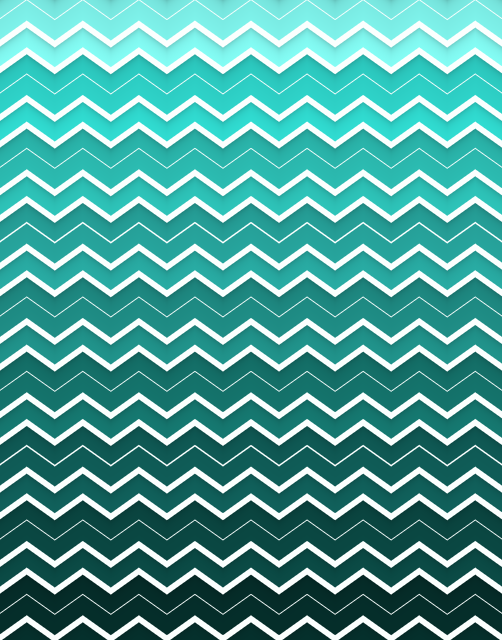
Write a Shadertoy shader that draws this pattern.

```glsl
// White chevron stripes, two bold and one hairline per row, over teal bands that darken downward.

// Lengths are fractions of the canvas height
const float ZIG_PERIOD   = 0.0876;   // peak to peak
const float ZIG_HEIGHT   = 0.0312;   // peak to trough
const float ROW_PITCH    = 0.11615;  // one band with its three stripes
const float FIRST_EDGE   = 0.0793;   // peak of the first band edge below the top
const float HAIR_OFFSET  = 0.0363;   // hairline below the band edge
const float BOLD_OFFSET  = 0.0745;   // middle bold stripe below the band edge
const float BOLD_WIDTH   = 0.0111;   // measured vertically
const float HAIR_WIDTH   = 0.0017;
const float HEAVY_HAIR   = 0.0028;   // every third hairline
const float SHADOW_REACH = 0.006;
const float SHADOW_DEPTH = 0.16;
const float BAND_SHADE   = 0.12;     // brightness change from band top to bottom
const vec3  STRIPE_COLOR = vec3(0.985, 1.0, 0.997);

const int BAND_COUNT = 9;
const vec3 BANDS[BAND_COUNT] = vec3[BAND_COUNT](
    vec3(0.49, 0.94, 0.91),
    vec3(0.18, 0.82, 0.78),
    vec3(0.17, 0.73, 0.69),
    vec3(0.15, 0.64, 0.61),
    vec3(0.12, 0.55, 0.52),
    vec3(0.08, 0.45, 0.42),
    vec3(0.06, 0.36, 0.34),
    vec3(0.04, 0.28, 0.26),
    vec3(0.02, 0.18, 0.165));

// Triangle wave: 0 at a peak, 1 at a trough
float zigzag(float x) {
    return 2.0 * abs(fract(x / ZIG_PERIOD + 0.5) - 0.5);
}

// Smoothed coverage of a stripe, kept faint when thinner than a pixel
float stripe(float dist, float width, float blur) {
    float cover = clamp(0.5 + (0.5 * width - abs(dist)) / blur, 0.0, 1.0);
    return min(cover, width / blur);
}

// Soft darkening just below a bold stripe
float shadow(float dist) {
    float below = dist - 0.5 * BOLD_WIDTH;
    return step(0.0, dist) * exp(-max(below, 0.0) / SHADOW_REACH);
}

void mainImage(out vec4 fragColor, in vec2 fragCoord) {
    float x = (fragCoord.x - 0.5 * iResolution.x) / iResolution.y;
    float down = 1.0 - fragCoord.y / iResolution.y;

    // Straighten the chevrons, then split into rows
    float level = down - ZIG_HEIGHT * zigzag(x);
    float row = (level - FIRST_EDGE) / ROW_PITCH + 1.0;
    float band = floor(row);
    float along = fract(row);
    float depth = along * ROW_PITCH;

    // Vertical extent of one pixel across the slanted edges
    float slope = 2.0 * ZIG_HEIGHT / ZIG_PERIOD;
    float blur = sqrt(1.0 + slope * slope) / iResolution.y;

    // Band colour with a gentle gradient and shadows
    vec3 color = BANDS[clamp(int(band), 0, BAND_COUNT - 1)];
    color *= 1.0 + BAND_SHADE * (along - 0.5);
    float shade = max(shadow(depth), shadow(depth - BOLD_OFFSET));
    color *= 1.0 - SHADOW_DEPTH * shade;

    // Stripes
    bool heavy = band > 0.5 && mod(band, 3.0) < 0.5;
    float hair = stripe(depth - HAIR_OFFSET, heavy ? HEAVY_HAIR : HAIR_WIDTH, blur);
    float edge = stripe(min(depth, ROW_PITCH - depth), BOLD_WIDTH, blur);
    float middle = stripe(depth - BOLD_OFFSET, BOLD_WIDTH, blur);
    color = mix(color, STRIPE_COLOR, max(hair, max(edge, middle)));

    fragColor = vec4(color, 1.0);
}
```
